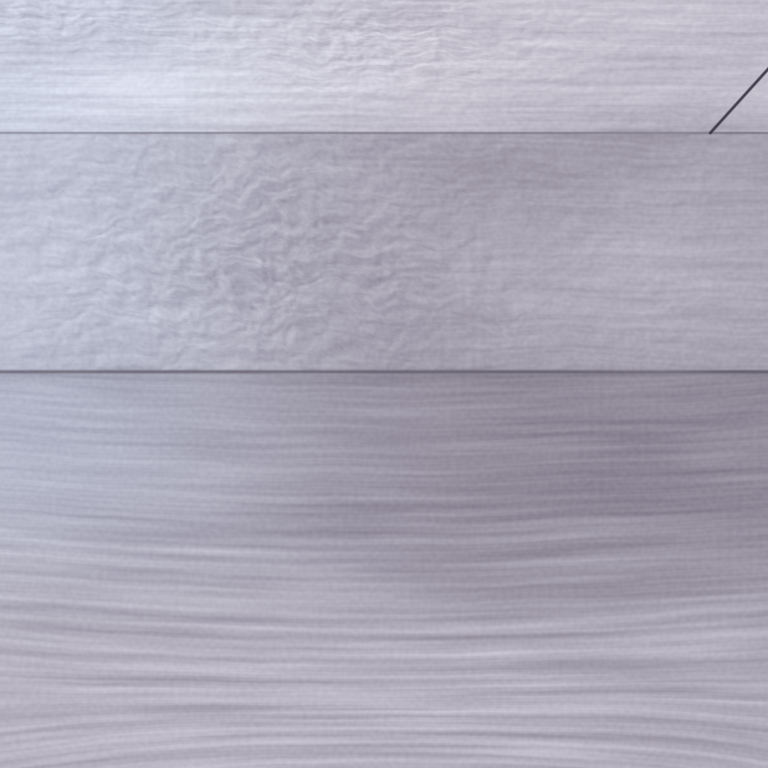
Reproduce this texture procedurally as a WebGL 1 fragment shader.

```glsl
precision highp float;

uniform vec2 u_resolution;

const vec3 SHADE = vec3(0.535, 0.510, 0.572);
const vec3 LIGHT = vec3(0.865, 0.855, 0.900);
const vec3 COOL_TINT = vec3(-0.022, 0.010, 0.026);
const vec3 SEAM_COLOR = vec3(0.37, 0.35, 0.41);
const vec3 CUT_COLOR = vec3(0.22, 0.20, 0.26);
const float UPPER_SEAM = 0.827;
const float LOWER_SEAM = 0.516;

vec2 gradient(vec2 cell) {
  float h = fract(sin(dot(cell, vec2(127.1, 311.7))) * 43758.5);
  return vec2(cos(6.2832 * h), sin(6.2832 * h));
}

float gradientNoise(vec2 p) {
  vec2 i = floor(p);
  vec2 f = p - i;
  vec2 w = f * f * f * (f * (f * 6.0 - 15.0) + 10.0);
  float a = dot(gradient(i), f);
  float b = dot(gradient(i + vec2(1.0, 0.0)), f - vec2(1.0, 0.0));
  float c = dot(gradient(i + vec2(0.0, 1.0)), f - vec2(0.0, 1.0));
  float d = dot(gradient(i + vec2(1.0, 1.0)), f - vec2(1.0, 1.0));
  return mix(mix(a, b, w.x), mix(c, d, w.x), w.y);
}

float fbm(vec2 p) {
  float sum = 0.0;
  float amplitude = 0.6;
  for (int i = 0; i < 4; i++) {
    sum += amplitude * gradientNoise(p);
    p = mat2(0.995, 0.1, -0.1, 0.995) * p * 2.03 + vec2(17.3, 9.1);
    amplitude *= 0.5;
  }
  return sum;
}

// Directional slope of a rough surface, lit from the upper left
float relief(vec2 p, vec2 scale) {
  vec2 q = p * scale + 1.5 * vec2(fbm(p * 11.0), fbm(p * 13.0 + 40.0));
  return fbm(q) - fbm(q + vec2(0.20, -0.28));
}

// Thin fibres running along the board, in two widths
float fibres(vec2 p, float density) {
  return 0.6 * gradientNoise(vec2(p.x * 5.0, p.y * density))
    + 0.4 * gradientNoise(vec2(p.x * 9.0 + 7.0, p.y * density * 1.9));
}

float blob(vec2 p, vec2 center, vec2 radius) {
  vec2 d = (p - center) / radius;
  return exp(-dot(d, d));
}

float lineMask(float distance, float halfWidth, float blur) {
  return 1.0 - smoothstep(halfWidth - blur, halfWidth + blur, abs(distance));
}

float segmentDistance(vec2 p, vec2 a, vec2 b) {
  vec2 ab = b - a;
  return length(p - a - ab * clamp(dot(p - a, ab) / dot(ab, ab), 0.0, 1.0));
}

// Light streaky board with flaked highlights
float topBoard(vec2 p) {
  float tone = mix(0.82, 0.68, smoothstep(0.0, 1.0, p.x));
  tone += 0.18 * blob(p, vec2(0.22, 0.885), vec2(0.28, 0.035));
  tone -= 0.20 * blob(p, vec2(0.95, 0.83), vec2(0.45, 0.025));
  float flakes = blob(p, vec2(0.5, 0.95), vec2(0.2, 0.06))
    + blob(p, vec2(0.05, 0.98), vec2(0.2, 0.04));
  return tone + 0.26 * fibres(p, 125.0) + 0.15 * fbm(p * vec2(4.0, 40.0))
    + (0.14 + 0.40 * flakes) * relief(p, vec2(32.0, 85.0));
}

// Rough board with a crinkled knot left of the centre
float middleBoard(vec2 p) {
  float tone = mix(0.70, 0.33, smoothstep(-0.05, 0.65, p.x));
  tone += 0.10 * blob(p, vec2(0.85, 0.64), vec2(0.25, 0.12));
  float knot = blob(p, vec2(0.32, 0.66), vec2(0.28, 0.19));
  vec2 wavy = p + vec2(0.0, 0.015 * fbm(p * vec2(5.0, 8.0)));
  return tone + mix(0.20, 0.07, knot) * fibres(wavy, 120.0)
    + 0.10 * fbm(wavy * vec2(5.0, 30.0))
    + (0.12 + 0.38 * knot) * relief(p, vec2(32.0, 58.0));
}

// Wide board with bending growth rings
float bottomBoard(vec2 p) {
  float tone = mix(0.58, 0.10, smoothstep(0.0, 0.72, p.x));
  tone = mix(0.54 - 0.10 * p.x, tone, smoothstep(0.12, 0.36, p.y));
  float bend = mix(0.16, -0.07, smoothstep(0.0, 0.16, p.y));
  float ringY = p.y - bend * p.x * (1.0 - p.x) + 0.008 * fbm(p * 3.0);
  float rings = gradientNoise(vec2(p.x * 2.0, ringY * 88.0));
  float ringFade = 1.0 - smoothstep(0.24, 0.40, p.y);
  return tone + mix(0.14, 0.32, ringFade) * rings
    + 0.24 * fibres(vec2(p.x, ringY), 125.0)
    + 0.12 * fbm(vec2(p.x * 2.0, ringY * 22.0) + 31.0);
}

void main() {
  vec2 uv = gl_FragCoord.xy / u_resolution;
  float pixel = 1.0 / min(u_resolution.x, u_resolution.y);

  // Boards
  float tone = mix(bottomBoard(uv), middleBoard(uv),
    smoothstep(-pixel, pixel, uv.y - LOWER_SEAM));
  tone = mix(tone, topBoard(uv), smoothstep(-pixel, pixel, uv.y - UPPER_SEAM));

  // Soft patches and fine surface texture
  tone += 0.16 * fbm(uv * vec2(3.0, 7.0) + 5.0);
  tone += 0.08 * gradientNoise(uv * 150.0);
  vec3 color = mix(SHADE, LIGHT, clamp(tone, -0.1, 1.1));
  color += COOL_TINT * (1.0 - smoothstep(0.0, 0.6, uv.x)) * smoothstep(0.1, 0.45, uv.y);

  // Horizontal joints, the lower one with a soft shadow
  float wear = 0.8 + 0.5 * gradientNoise(vec2(uv.x * 7.0, 3.5));
  float upper = lineMask(uv.y - UPPER_SEAM, 0.0012, max(pixel, 0.0016));
  float lower = lineMask(uv.y - LOWER_SEAM, 0.0018, max(pixel, 0.0024));
  color *= 1.0 - 0.08 * exp(-abs(uv.y - LOWER_SEAM + 0.002) / 0.007);
  color = mix(color, SEAM_COLOR, clamp(0.70 * wear * upper, 0.0, 1.0));
  color = mix(color, SEAM_COLOR, clamp(wear * lower, 0.0, 1.0));

  // Slanted end joint of the top board
  float cut = segmentDistance(uv, vec2(0.925, UPPER_SEAM), vec2(1.01, 0.921));
  color = mix(color, CUT_COLOR, 0.92 * lineMask(cut, 0.0018, max(pixel, 0.0014)));

  gl_FragColor = vec4(color, 1.0);
}
```
